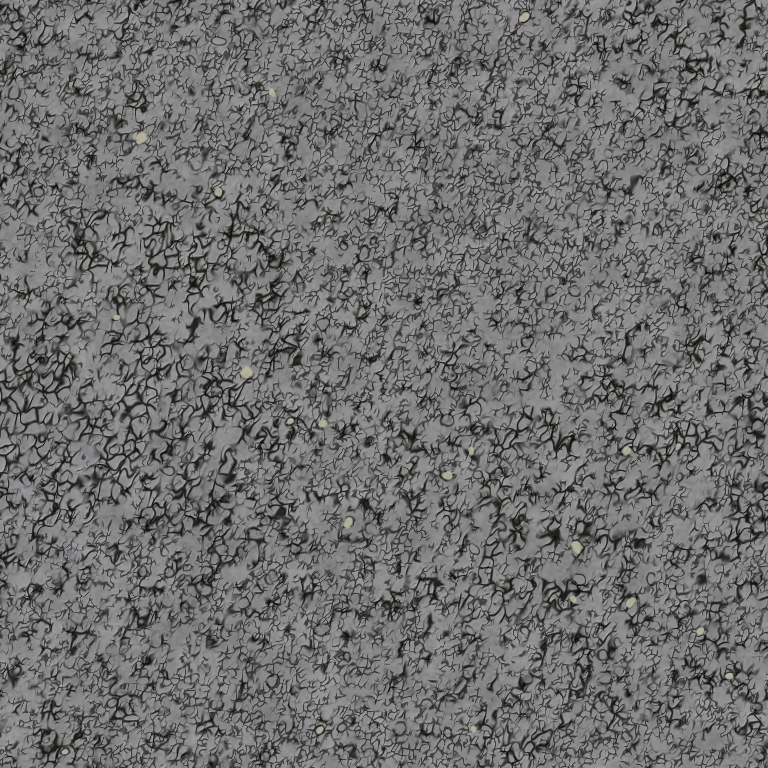
Write a three.js fragment shader that draws this texture.

```glsl
// Worn grey asphalt: a mottled matrix broken by short, curved dark crevices.
// Crevices are borders of warped cellular noise at two scales, opened in places
// by smooth noise; a faint relief light and scattered rimmed pebbles go on top.
varying vec2 vUv;

const vec3 MATRIX_GREY = vec3(0.542, 0.540, 0.545);
const vec3 CREVICE_TINT = vec3(1.0, 1.0, 1.03);  // absorption per channel
const vec3 PEBBLE_GREY = vec3(0.56, 0.58, 0.58);
const vec3 PEBBLE_PALE = vec3(0.72, 0.71, 0.62);
const float COARSE_SCALE = 62.0;     // cells across the canvas
const float FINE_SCALE = 108.0;
const float COARSE_DEPTH = 0.78;
const float FINE_DEPTH = 0.58;
const float CREVICE_WIDTH = 0.36;    // in cell units
const float RELIEF = 0.075;
const float RELIEF_STEP = 0.0024;
const float PEBBLE_SCALE = 30.0;
const float PEBBLE_CHANCE = 0.30;
const float PALE_CHANCE = 0.025;
const float GRAIN = 0.06;
const float MOTTLE = 0.07;

vec2 hash2(vec2 p) {
  vec3 q = fract(vec3(p.xyx) * vec3(0.1031, 0.1030, 0.0973));
  q += dot(q, q.yzx + 33.33);
  return fract((q.xx + q.yz) * q.zy);
}

float smoothNoise(vec2 p) {
  vec2 i = floor(p);
  vec2 f = fract(p);
  f = f * f * (3.0 - 2.0 * f);
  float low = mix(hash2(i).x, hash2(i + vec2(1.0, 0.0)).x, f.x);
  float high = mix(hash2(i + vec2(0.0, 1.0)).x, hash2(i + 1.0).x, f.x);
  return mix(low, high, f.y);
}

// Gap between the nearest two cell points: zero along cell borders.
float cellBorder(vec2 p) {
  vec2 base = floor(p);
  float nearest = 8.0;
  float second = 8.0;
  for (int y = -1; y <= 1; y++) {
    for (int x = -1; x <= 1; x++) {
      vec2 cell = base + vec2(float(x), float(y));
      float d = length(cell + 0.1 + 0.8 * hash2(cell) - p);
      second = min(second, max(nearest, d));
      nearest = min(nearest, d);
    }
  }
  return second - nearest;
}

// Curved, broken crevices, leaning a little to the right.
float crevices(vec2 uv, float scale, float bias) {
  vec2 p = uv * scale;
  p = vec2(p.x * 1.08 - p.y * 0.30, p.y * 0.88 + p.x * 0.10);
  vec2 bend = vec2(smoothNoise(p * 1.4 + 17.0), smoothNoise(p * 1.4 + 71.0)) - 0.5;
  float border = cellBorder(p + 0.95 * bend);
  float opening = smoothstep(0.33, 0.76, smoothNoise(p * 1.15 + 39.0) + bias);
  return opening * (1.0 - smoothstep(0.0, CREVICE_WIDTH, border));
}

// Combined darkness of both crevice scales; patches favour one or the other.
float darkness(vec2 uv, float patchiness) {
  float coarse = COARSE_DEPTH * crevices(uv, COARSE_SCALE, 0.22 * patchiness);
  float fine = FINE_DEPTH * crevices(uv + 3.7, FINE_SCALE, -0.16 * patchiness);
  return 1.0 - (1.0 - coarse) * (1.0 - fine);
}

// Paints the pebble, if any, held by this grid cell.
vec3 addPebble(vec3 color, vec2 uv) {
  vec2 p = uv * PEBBLE_SCALE;
  vec2 cell = floor(p);
  vec2 kind = hash2(cell + 211.0);
  vec2 shape = hash2(cell + 87.0);
  vec2 d = p - cell - mix(vec2(0.35), vec2(0.65), hash2(cell + 53.0));
  float angle = 6.2832 * shape.y;
  d = mat2(cos(angle), sin(angle), -sin(angle), cos(angle)) * d;
  d.x *= 1.0 + 0.5 * kind.y;
  float radius = mix(0.12, 0.24, shape.x);
  float dist = length(d) - radius + 0.14 * (smoothNoise(p * 5.0) - 0.5);
  float present = step(kind.x, PEBBLE_CHANCE);
  float pale = step(kind.x, PALE_CHANCE);
  float body = 1.0 - smoothstep(-0.06, 0.04, dist);
  float rim = 1.0 - smoothstep(0.0, 0.075, abs(dist - 0.03));
  rim *= smoothstep(0.25, 0.7, smoothNoise(p * 3.0 + 9.0));
  vec3 fill = mix(PEBBLE_GREY * (0.88 + 0.16 * kind.y), PEBBLE_PALE, pale);
  color = mix(color, fill, present * body * mix(0.65, 0.9, pale));
  return color * (1.0 - 0.6 * present * rim);
}

void main() {
  vec2 uv = vUv;
  float patchiness = 2.0 * smoothNoise(uv * 4.5 + 5.0) - 1.0;

  // Matrix with broad mottling, fine grain and a faint drift of hue.
  float mottle = smoothNoise(uv * 28.0) + 0.6 * smoothNoise(uv * 75.0) - 0.8;
  float grain = smoothNoise(uv * 230.0) - 0.5;
  float hue = smoothNoise(uv * 3.0 + 20.0) - 0.5;
  vec3 color = MATRIX_GREY + MOTTLE * mottle + GRAIN * grain;
  color += hue * vec3(0.012, -0.004, 0.018);

  // Crevices, with lit lips on the side facing the light.
  float dark = darkness(uv, patchiness);
  float lit = darkness(uv + RELIEF_STEP * vec2(0.6, -0.8), patchiness) - dark;
  color = (color + RELIEF * lit) * (1.0 - dark * CREVICE_TINT);

  gl_FragColor = vec4(clamp(addPebble(color, uv), 0.0, 1.0), 1.0);
}
```
